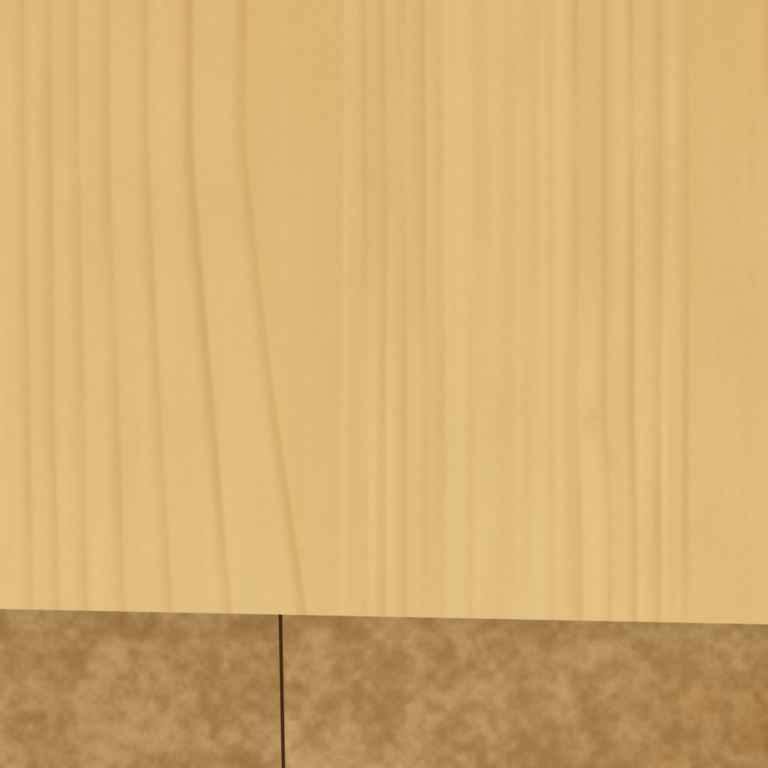
This texture is drawn by a three.js fragment shader. Its source:

```glsl
// A pale pine board with soft upright grain above a strip of mottled brown tile.
// Grain is a loop of bending lines plus stretched value noise; the tile is
// layered noise, split by a dark joint under the board's slanted lower edge.
varying vec2 vUv;

float hash(vec2 p) {
  vec3 q = fract(vec3(p.xyx) * 0.1031);
  q += dot(q, q.yzx + 33.33);
  return fract((q.x + q.y) * q.z);
}

float noise(vec2 p) {
  vec2 i = floor(p), f = fract(p);
  f = f * f * (3.0 - 2.0 * f);
  return mix(mix(hash(i), hash(i + vec2(1.0, 0.0)), f.x),
             mix(hash(i + vec2(0.0, 1.0)), hash(i + 1.0), f.x), f.y);
}

float fbm(vec2 p) {
  float sum = 0.0, amp = 0.5;
  for (int i = 0; i < 4; i++) {
    sum += amp * noise(p);
    p = p * 2.03 + 17.0;
    amp *= 0.5;
  }
  return sum;
}

// Soft bell around zero.
float bell(float d, float width) {
  return exp(-d * d / (width * width));
}

// Grain line with a crisp right side and a fading left side.
float grainLine(float d, float width) {
  return bell(d, d < 0.0 ? width * 2.2 : width);
}

vec3 board(vec2 p) {
  vec3 col = mix(vec3(0.885, 0.752, 0.510), vec3(0.868, 0.722, 0.480), p.y);

  // Plain bands: one left of centre, one along the right side
  float lean = 0.08 * pow(max(0.0, 0.83 - p.y) / 0.62, 1.1);
  float plain = smoothstep(0.31, 0.33, p.x - lean) * (1.0 - smoothstep(0.44, 0.46, p.x));
  plain += smoothstep(0.885, 0.905, p.x);
  col -= plain * vec3(0.008, 0.014, 0.022);

  // Left lines spread apart and bend rightwards as they fall
  float dark = 0.0;
  for (int i = 0; i < 7; i++) {
    float k = float(i);
    float shift = 0.01 + 0.07 * pow(k / 6.0, 3.0);
    float x = 0.029 + 0.034 * k + 0.00038 * k * k * k;
    x += shift * pow(max(0.0, 0.83 - p.y) / 0.62, 1.15);
    x += 0.004 * (noise(vec2(k * 7.0, p.y * 4.0)) - 0.5);
    float strength = k > 4.5 ? 0.75 : 0.5;
    strength *= 0.65 + 0.6 * noise(vec2(k * 3.0 + 0.5, p.y * 5.0));
    dark += strength * grainLine(p.x - x, 0.0045);
  }

  // Upright lines: a fine centre group and a wider right group
  float sway = 0.004 * (noise(vec2(p.x * 5.0, p.y * 3.0)) - 0.5);
  sway += 0.008 * smoothstep(0.5, 0.3, p.y) * bell(p.x - 0.79, 0.05);
  for (int i = 0; i < 5; i++) {
    float k = float(i);
    float fade = 0.5 + 0.7 * noise(vec2(k * 5.0 + 2.0, p.y * 6.0));
    dark += 0.4 * fade * grainLine(p.x - sway - 0.475 - 0.0255 * k, 0.0035);
    dark += 0.55 * fade * grainLine(p.x - sway - 0.749 - 0.036 * k, 0.004);
  }

  // Fine streaks and bright threads between the lines
  float streaky = smoothstep(0.44, 0.46, p.x) * (1.0 - smoothstep(0.88, 0.9, p.x));
  float streak = noise(vec2((p.x - sway) * 95.0, p.y * 2.5)) - 0.5;
  col += streak * mix(0.012, 0.04, streaky) * vec3(0.8, 0.95, 1.1);
  col += 0.018 * bell(p.x - 0.452 + 0.008 * (1.0 - p.y), 0.004);

  // Small knot
  vec2 q = (p - vec2(0.768, 0.455)) / vec2(0.012, 0.022);
  dark += 0.45 * exp(-dot(q, q));

  // Warm shade at the upper right corner
  dark += 0.5 * smoothstep(0.985, 1.0, p.x) * smoothstep(0.84, 0.92, p.y);

  col -= dark * vec3(0.055, 0.075, 0.085);
  col += 0.022 * (fbm(p * vec2(14.0, 7.0)) - 0.47);
  return col + 0.010 * (noise(p * 180.0) - 0.5);
}

vec3 tile(vec2 p) {
  float blotch = fbm(p * 22.0 + 5.0);
  float speck = fbm(p * 75.0);
  vec3 col = mix(vec3(0.61, 0.455, 0.26), vec3(0.745, 0.595, 0.395), 
                 smoothstep(0.2, 0.75, 0.55 * blotch + 0.45 * speck));
  col += 0.015 * smoothstep(0.366, 0.45, p.x);

  // Rusty stain towards the lower right corner
  float stain = smoothstep(0.26, 0.0, length((p - vec2(1.0, 0.03)) * vec2(1.0, 1.5)));
  col -= stain * smoothstep(0.3, 0.65, blotch) * vec3(0.07, 0.10, 0.12);

  // Joint with a pale chipped rim on its right
  float d = p.x - 0.367 + 0.02 * (p.y - 0.1);
  col += 0.06 * speck * bell(d - 0.009, 0.007);
  col = mix(vec3(0.27, 0.17, 0.09), col, smoothstep(0.001, 0.0035, abs(d)));

  // Faint shade under the board
  return col * (1.0 - 0.06 * smoothstep(0.17, 0.205, p.y + 0.021 * p.x));
}

void main() {
  float edge = vUv.y - mix(0.207, 0.187, vUv.x);
  vec3 col = mix(tile(vUv), board(vUv), smoothstep(-0.0015, 0.0015, edge));
  gl_FragColor = vec4(col, 1.0);
}
```
